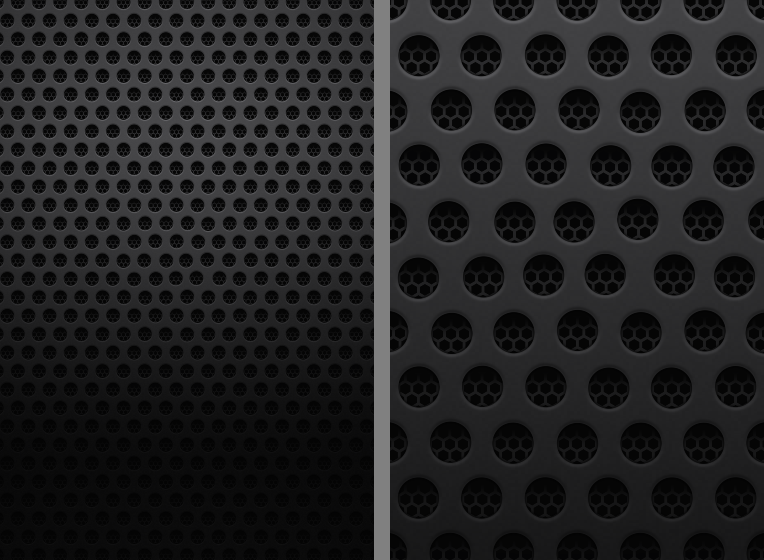
Left, the full canvas; right, a detail of the centre.
A Shadertoy shader for this pattern:

```glsl
// Dark perforated metal sheet with round holes over a fine honeycomb mesh, lit from above
#define COLUMNS 17.69      // holes across the canvas
#define ROWS 30.36         // rows down the canvas
#define ROW_PITCH 0.874    // row spacing, in column spacings
#define HOLE_RADIUS 0.325  // in column spacings
#define MESH_PITCH 0.205   // mesh cell size, in column spacings
#define MESH_WIRE 0.11     // half wire width, in mesh cells
#define JITTER 0.06        // hole displacement in the worn middle
#define PLATE_LIGHT 0.285
#define PLATE_DARK 0.043
#define TINT vec3(0.99, 0.99, 1.02)

float hash(vec2 p) {
    return fract(sin(dot(p, vec2(127.1, 311.7))) * 43758.5453);
}

// Distance to the nearest edge of a unit honeycomb with a cell at the origin
float honeycombEdge(vec2 p) {
    vec2 s = vec2(1.0, 1.732);
    vec2 a = mod(p, s) - 0.5 * s;
    vec2 b = mod(p - 0.5 * s, s) - 0.5 * s;
    vec2 g = abs(dot(a, a) < dot(b, b) ? a : b);
    return 0.5 - max(g.x, dot(g, vec2(0.5, 0.866)));
}

// Plate brightness: bright upper part, dark foot, dimmer sides
float plateLight(vec2 uv) {
    float depth = 1.0 - uv.y;
    float side = 2.0 * uv.x - 1.0;
    float light = mix(PLATE_LIGHT, PLATE_DARK, smoothstep(0.22, 0.85, depth));
    return light * (1.0 - 0.2 * side * side) * mix(0.88, 1.0, smoothstep(0.0, 0.2, depth));
}

void mainImage(out vec4 fragColor, in vec2 fragCoord) {
    vec2 uv = fragCoord / iResolution.xy;
    float pixel = COLUMNS / iResolution.x;

    // Staggered grid, with rows counted from the top
    float down = (1.0 - uv.y) * ROWS - 0.12;
    float row = floor(down + 0.5);
    float across = (uv.x - 0.5) * COLUMNS - 0.5 * mod(row, 2.0);
    float column = floor(across + 0.5);
    vec2 id = vec2(column, row);
    vec2 p = vec2(across - column, (row - down) * ROW_PITCH);

    // Slight misplacement of holes around the middle
    vec2 random = vec2(hash(id), hash(id + 41.0)) - 0.5;
    vec2 fromMiddle = (vec2(column / COLUMNS, row / ROWS) - vec2(0.0, 0.47)) / vec2(0.2, 0.1);
    p -= 2.0 * JITTER * random * exp(-dot(fromMiddle, fromMiddle));

    float radius = length(p);
    float edge = radius - HOLE_RADIUS;
    float up = p.y / max(radius, 0.001);

    // Plate with faint grain and a bevel: shaded above, lit below
    float light = plateLight(uv);
    float plate = light + 0.008 * (hash(floor(uv * vec2(342.0, 512.0))) - 0.5);
    float rim = exp(-pow((edge - 0.025) / 0.03, 2.0));
    plate *= 1.0 - rim * (up > 0.0 ? 0.3 * up : 0.45 * up);

    // Mesh inside the hole, shadowed by its upper lip
    float soft = 0.5 * pixel / MESH_PITCH;
    vec2 meshPoint = (p + vec2(0.0, 0.02) + 0.03 * random) / MESH_PITCH;
    float wire = 1.0 - smoothstep(MESH_WIRE - soft, MESH_WIRE + soft, honeycombEdge(meshPoint));
    float shadow = 1.0 - smoothstep(-0.08, 0.25, p.y);
    float inside = 0.015 + 0.03 * light + 0.6 * light * wire * shadow;
    inside *= 1.0 - 0.5 * smoothstep(-0.05, 0.0, edge);

    float cover = smoothstep(-0.6 * pixel, 0.6 * pixel, edge);
    fragColor = vec4(mix(inside, plate, cover) * TINT, 1.0);
}
```
